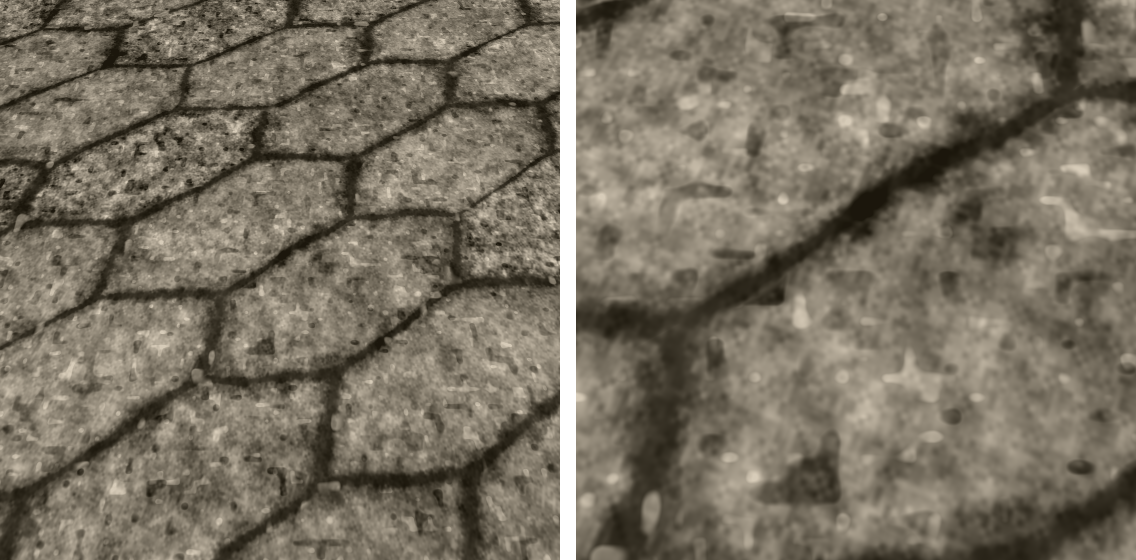
Left: the whole. Right: its middle third, enlarged.
This texture is drawn by a Shadertoy shader. Its source:

```glsl
// Weathered concrete hexagon paving seen obliquely in perspective.
// A homography maps the canvas onto a regular hexagonal lattice; layered
// value noise adds aggregate, pits, pale scuffs and dirt in the joints.

const vec3 SHADOW_COLOR = vec3(0.17, 0.15, 0.105);
const vec3 CHIP_COLOR   = vec3(0.71, 0.67, 0.60);

// Columns: first lattice step, second lattice step, lattice origin.
const mat3 LATTICE_TO_CANVAS = mat3(
    0.1237, -0.1499, -0.075,
    0.3125,  0.3293,  0.174,
    0.0911,  0.7070,  1.0);
// Lattice to surface coordinates in which the aggregate looks round.
const mat2 LATTICE_TO_GRAIN = mat2(0.161, -0.112, 0.2255, 0.242);
const vec2 STONE_CENTER = vec2(2.0, 1.0) / 3.0;

const float JOINT_HALF_WIDTH = 0.037;  // in stone widths
const float JOINT_WANDER     = 0.030;
const float CORNER_ROUNDING  = 0.035;
const float STONE_TONE       = 0.67;   // 0 = shadow, 1 = chip
const float STONE_VARIATION  = 0.09;
const float GRAIN_CONTRAST   = 1.15;
const float GRAIN_FREQUENCY  = 34.0;
const float PIT_DEPTH        = 0.30;
const float CHIP_STRENGTH    = 0.28;
const float SCUFF_STRENGTH   = 0.20;
const float FAR_DARKENING    = 0.09;

float hash(vec2 p) {
    vec3 q = fract(p.xyx * 0.1031);
    q += dot(q, q.yzx + 33.33);
    return fract((q.x + q.y) * q.z);
}

float noise(vec2 p) {
    vec2 cell = floor(p), f = fract(p);
    f = f * f * (3.0 - 2.0 * f);
    return mix(mix(hash(cell), hash(cell + vec2(1, 0)), f.x),
               mix(hash(cell + vec2(0, 1)), hash(cell + vec2(1, 1)), f.x), f.y);
}

// Sum of octaves, scaled to 0..1, with strong fine detail.
float fbm(vec2 p) {
    float sum = 0.0, total = 0.0, amplitude = 1.0;
    for (int i = 0; i < 4; i++) {
        sum += amplitude * noise(p);
        total += amplitude;
        amplitude *= 0.88;
        p = mat2(1.68, 1.26, -1.26, 1.68) * p + 17.3;
    }
    return sum / total;
}

float smoothMax(float a, float b, float k) {
    float h = max(k - abs(a - b), 0.0) / k;
    return max(a, b) + 0.25 * h * h * k;
}

// Position relative to the nearest center of a unit hexagonal lattice.
vec2 hexLocal(vec2 p) {
    const vec2 period = vec2(1.0, 1.7320508);
    vec2 a = mod(p, period) - 0.5 * period;
    vec2 b = mod(p - 0.5 * period, period) - 0.5 * period;
    return dot(a, a) < dot(b, b) ? a : b;
}

// Distance inward from the rounded border of a unit-wide hexagon.
float hexInset(vec2 p) {
    p = abs(p);
    return 0.5 - smoothMax(p.x, dot(p, vec2(0.5, 0.8660254)), CORNER_ROUNDING);
}

void mainImage(out vec4 fragColor, in vec2 fragCoord) {
    vec2 uv = fragCoord / iResolution.xy;

    // Project the canvas onto the ground.
    vec3 ground = inverse(LATTICE_TO_CANVAS) * vec3(uv, 1.0);
    vec2 lattice = ground.xy / ground.z;
    vec2 grainPos = LATTICE_TO_GRAIN * lattice + 20.0;
    vec2 skewed = lattice - STONE_CENTER;
    vec2 plane = vec2(skewed.x - 0.5 * skewed.y, 0.8660254 * skewed.y);

    // Bend the borders a little, then find the stone.
    vec2 bend = vec2(noise(grainPos * 14.0), noise(grainPos * 14.0 + 51.0)) - 0.5;
    vec2 bent = plane + 0.045 * bend;
    vec2 local = hexLocal(bent);
    vec2 id = round((bent - local) * vec2(2.0, 1.1547005));
    float stoneRandom = hash(id + 40.0);
    float roughness = smoothstep(0.72, 0.95, hash(id + 71.0));

    // Stone surface: tone, aggregate, stains, pits, chips and scuffs.
    float grain = fbm(grainPos * GRAIN_FREQUENCY) - 0.5;
    float stain = noise(grainPos * 7.0) + 0.5 * noise(grainPos * 17.0) - 0.75;
    float pits = smoothstep(0.74, 0.90, noise(grainPos * vec2(68.0, 88.0) + 9.0));
    float chips = smoothstep(0.76, 0.92, noise(grainPos * vec2(92.0, 110.0) + 63.0));
    float scuff = smoothstep(0.70, 0.95, noise(grainPos * vec2(5.0, 13.0) + 31.0));
    float tone = STONE_TONE + STONE_VARIATION * (stoneRandom - 0.5) - 0.06 * roughness;
    tone += GRAIN_CONTRAST * (1.0 + 0.6 * roughness) * grain + 0.13 * stain;
    tone += CHIP_STRENGTH * chips - PIT_DEPTH * (1.0 + 0.5 * roughness) * pits;
    tone += SCUFF_STRENGTH * scuff * (0.6 + 2.0 * grain);

    // Ragged joint with grimy shoulders, a dark core and loose crumbs.
    float inset = hexInset(local) + 0.05 * grain;
    float halfWidth = JOINT_HALF_WIDTH + JOINT_WANDER * (noise(grainPos * 9.0 + 5.0) - 0.5);
    float blur = 0.012 + 3.0 / (iResolution.y * ground.z);
    float grime = 1.0 - smoothstep(halfWidth, halfWidth + 0.085, inset);
    tone -= grime * (0.10 + 0.28 * noise(grainPos * 22.0 + 80.0));
    float fill = 0.22 + 0.5 * grain + 0.14 * stain;
    float core = 1.0 - smoothstep(0.3 * halfWidth, 0.95 * halfWidth, inset);
    fill -= 0.20 * core;
    fill += 0.6 * smoothstep(0.82, 0.94, noise(grainPos * 48.0 + 12.0));
    tone = mix(fill, tone, smoothstep(halfWidth - blur, halfWidth + blur, inset));

    // Light falls off toward the far left.
    tone -= FAR_DARKENING * smoothstep(0.45, 1.1, uv.y + 0.25 * (0.5 - uv.x));
    fragColor = vec4(mix(SHADOW_COLOR, CHIP_COLOR, clamp(tone, -0.12, 1.25)), 1.0);
}
```
